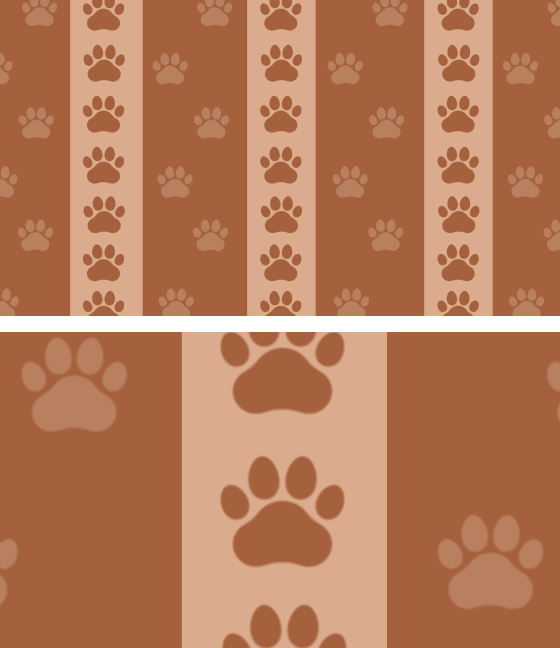
Top, the full canvas; bottom, a detail of the centre.
A Shadertoy shader for this pattern:

```glsl
const float CANVAS_HEIGHT = 432.0;  // design units, independent of pixels
const float TAU = 6.2831853;
const vec3 RUST = vec3(0.648, 0.380, 0.238);
const vec3 SAND = vec3(0.853, 0.675, 0.553);
const vec3 CLAY = vec3(0.722, 0.502, 0.374);

float ellipseDistance(vec2 p, vec2 radii) {
    float k = length(p / radii);
    return k * (k - 1.0) / max(length(p / (radii * radii)), 1e-4);
}

float smoothUnion(float a, float b, float blend) {
    float h = max(blend - abs(a - b), 0.0) / blend;
    return min(a, b) - 0.25 * h * h * blend;
}

// Egg-like toe whose top leans outward by the given angle
float toeDistance(vec2 p, vec2 radii, float lean) {
    float c = cos(lean), s = sin(lean);
    vec2 q = vec2(c * p.x - s * p.y, s * p.x + c * p.y);
    q.x *= 1.0 + 0.35 * q.y;
    return ellipseDistance(q, radii);
}

// Paw of half-width 1, mirrored about its vertical axis
float pawDistance(vec2 p) {
    p.x = abs(p.x);
    float dome = length(p - vec2(0.0, -0.31)) - 0.49;
    float lobe = ellipseDistance(p - vec2(0.42, -0.51), vec2(0.37, 0.36));
    float pad = smoothUnion(dome, lobe, 0.15);
    float innerToe = toeDistance(p - vec2(0.30, 0.545), vec2(0.245, 0.345), 0.10);
    float outerToe = toeDistance(p - vec2(0.765, 0.16), vec2(0.215, 0.285), 0.40);
    return min(pad, min(innerToe, outerToe));
}

// Offset from the nearest column of a horizontally repeated point
vec2 repeatOffset(vec2 p, vec2 center, float period) {
    vec2 d = p - center;
    d.x = mod(d.x + 0.5 * period, period) - 0.5 * period;
    return vec2(d.x, -d.y);
}

float coverage(float dist, float softness) {
    return smoothstep(softness, -softness, dist);
}

// Vertical bands; the first one is slightly wider
float stripeDistance(float x, float period) {
    float index = floor((x - 21.0) / period);
    float left = 96.0 + index * period;
    float right = left + 93.5 + 5.5 * step(index, 0.5);
    return max(left - x, x - right);
}

// Stacked paws, packed more tightly in the lower rows
float stackedPaws(vec2 p, float period, float size) {
    float dist = 1e5;
    for (int i = 0; i < 7; i++) {
        float row = float(i);
        float low = max(row - 3.0, 0.0);
        float sway = 0.6 * cos(TAU * (row - 1.0) / 3.0);
        vec2 center = vec2(141.8 + sway, 17.0 + 69.7 * row - low * (low + 1.0));
        dist = min(dist, size * pawDistance(repeatOffset(p, center, period) / size));
    }
    return dist;
}

// Two staggered columns that drift sideways as they descend
float staggeredPaws(vec2 p, float period, float size) {
    float dist = 1e5;
    for (int i = 0; i < 3; i++) {
        float row = float(i);
        float drift = exp2(-2.0 * row);
        vec2 first = vec2(48.0 + 6.0 * drift, 14.5 + 153.7 * row);
        vec2 second = vec2(2.0 - 9.0 * drift, 94.0 + 155.0 * row + 6.0 * row * (row - 1.0));
        float a = pawDistance(repeatOffset(p, first, period) / size);
        float b = pawDistance(repeatOffset(p, second, period) / size);
        dist = min(dist, size * min(a, b));
    }
    return dist;
}

void mainImage(out vec4 fragColor, in vec2 fragCoord) {
    float pixel = CANVAS_HEIGHT / iResolution.y;
    vec2 p = vec2(fragCoord.x, iResolution.y - fragCoord.y) * pixel;
    float pawSoftness = max(0.7 * pixel, 0.9);

    // Pale paws on the ground, then the bands with their dark paws
    vec3 color = mix(RUST, CLAY, coverage(staggeredPaws(p, 239.5, 24.3), pawSoftness));
    color = mix(color, SAND, coverage(stripeDistance(p.x, 242.0), 0.5 * pixel));
    color = mix(color, RUST, coverage(stackedPaws(p, 242.4, 28.6), pawSoftness));

    fragColor = vec4(color, 1.0);
}
```
